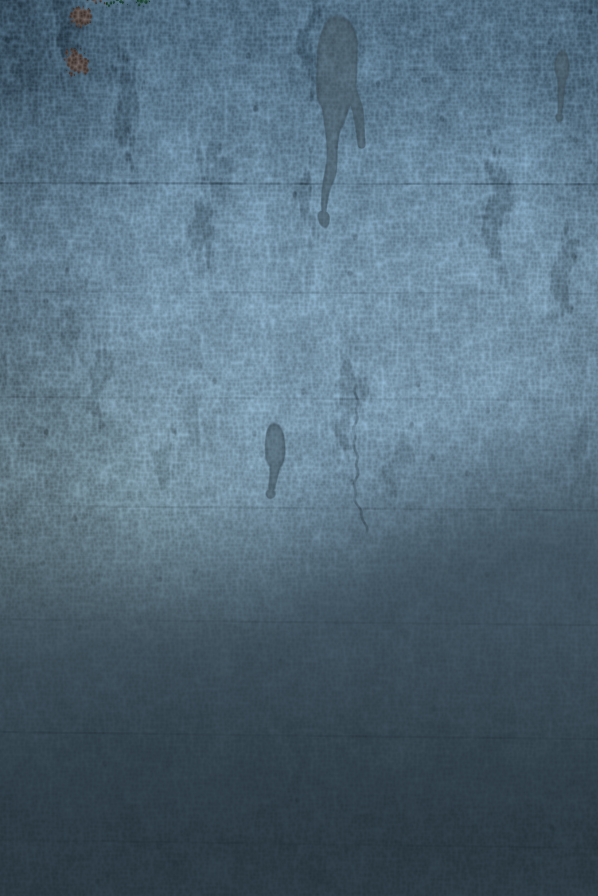
A WebGL 1 fragment shader for this texture:

```glsl
precision highp float;
// A weathered blue-grey metal sheet, lit above and falling into shadow below.
// Cellular noise gives the mottling and brushed grain; distance functions
// give the drips, smudges, scratches and flecks laid over it.

uniform vec2 u_resolution;

vec2 hash2(vec2 p) {
  return fract(sin(vec2(dot(p, vec2(127.1, 311.7)), dot(p, vec2(269.5, 183.3)))) * 43758.5);
}

// x: distance to the nearest cell point, y: random id of that cell
vec2 cells(vec2 p) {
  vec2 base = floor(p), best = vec2(9.0, 0.0);
  for (int j = -1; j <= 1; j++) {
    for (int i = -1; i <= 1; i++) {
      vec2 cell = base + vec2(float(i), float(j));
      vec2 rnd = hash2(cell);
      float d = length(cell + rnd - p);
      if (d < best.x) best = vec2(d, fract(rnd.x * 17.0 + rnd.y * 5.0));
    }
  }
  return best;
}

// Tapered line from a to b with radii ra and rb
float taper(vec2 p, vec2 a, vec2 b, float ra, float rb) {
  vec2 ab = b - a;
  float h = clamp(dot(p - a, ab) / dot(ab, ab), 0.0, 1.0);
  return length(p - a - ab * h) - mix(ra, rb, sqrt(h));
}

// Oval stain with a running tail that ends in a bead
float drip(vec2 p, float size, float tail) {
  vec2 end = vec2(-0.08 * tail, -tail);
  float oval = (length(p / vec2(0.025, 0.055) / size) - 1.0) * 0.025 * size;
  float run = taper(p, vec2(0.0, -0.03 * size), end, 0.018 * size, 0.0025);
  float bead = length((p - end) * vec2(1.0, 0.8)) - 0.003 - 0.004 * size;
  return min(oval, min(run, bead));
}

void main() {
  vec2 p = gl_FragCoord.xy / u_resolution.y;
  float aa = 1.0 / u_resolution.y;

  // Noise layers: broad mottling, brushed fibres, fine grain
  vec2 bend = 0.006 * sin(p.yx * vec2(61.0, 47.0) + 2.0 * sin(p * 83.0));
  float broad = cells((p + bend) * vec2(17.0, 11.0)).x - 0.45;
  float blotch = cells((p + bend) * vec2(48.0, 38.0) + 7.0).x - 0.45;
  float fibre = cells(p * vec2(210.0, 55.0) + 3.0).x - 0.45;
  float weave = cells(p * vec2(24.0, 260.0) + 11.0).x - 0.45;
  float grain = cells(p * vec2(230.0, 190.0) + 19.0).x - 0.45;

  // Light with a slanted soft shadow edge and dim borders
  float edge = 0.365 + 0.11 * smoothstep(0.2, 0.65, p.x) + 0.03 * broad;
  float lit = smoothstep(-0.11, 0.12, p.y - edge);
  float glow = 0.86 - 0.38 * smoothstep(0.68, 1.02, p.y);
  glow -= 0.3 * smoothstep(0.2, 0.0, p.x) + 0.12 * smoothstep(0.56, 0.67, p.x);
  float shade = mix(-0.03, 0.21, smoothstep(0.03, 0.38, p.y));
  float tone = mix(shade, glow, lit);
  float rough = 0.16 * broad + 0.17 * blotch + 0.2 * fibre + 0.14 * weave + 0.28 * grain;
  tone += rough * mix(0.25, 1.0, lit);

  // Faint vertical smudges with ragged edges
  float smudge = 0.0;
  for (int i = 0; i < 18; i++) {
    vec2 rnd = hash2(vec2(float(i), 4.0));
    vec2 alt = hash2(vec2(float(i), 9.0));
    vec2 q = p - vec2(rnd.x * 0.67, 0.47 + 0.53 * rnd.y);
    q.x += 0.006 * sin(q.y * 70.0 + alt.x * 6.0);
    float d = length(q / vec2(0.007 + 0.012 * alt.x, 0.02 + 0.045 * alt.y));
    smudge = max(smudge, (0.4 + 0.6 * alt.y) * smoothstep(1.1, 0.5, d + 0.9 * blotch + 0.5 * fibre));
  }
  tone -= 0.21 * smudge * lit;

  // Sparse dark specks
  vec2 speck = cells(p * vec2(34.0, 26.0) + 31.0);
  tone -= 0.22 * step(0.86, speck.y) * smoothstep(0.13, 0.05, speck.x) * (0.2 + 0.8 * lit);

  // Horizontal seams, broken and of uneven strength
  for (int i = 0; i < 8; i++) {
    float k = float(i);
    float y = 0.922 - 0.1225 * k + 0.004 * sin(k * 5.0) - 0.002 * k * p.x;
    float strength = i == 1 ? 0.32 : 0.06 + 0.09 * hash2(vec2(k, 2.0)).x;
    float broken = 0.75 + 0.25 * sin(p.x * 90.0 + 3.0 * sin(p.x * 37.0 + k));
    tone -= strength * broken * (0.5 + 0.5 * lit) * smoothstep(0.0009 + aa, 0.0004, abs(p.y - y));
  }

  // Thin wandering crack
  float crackX = 0.397 + 0.002 * sin(p.y * 95.0) + 0.0012 * sin(p.y * 310.0)
    + 0.012 * smoothstep(0.46, 0.39, p.y);
  float span = smoothstep(0.39, 0.42, p.y) * smoothstep(0.59, 0.56, p.y);
  tone -= 0.27 * span * smoothstep(0.0015 + aa, 0.0005, abs(p.x - crackX));

  // Drips: greyed inside, darker along the rim
  float wet = 9.0;
  for (int i = 0; i < 3; i++) {
    float k = float(i), size = 1.0 / (1.0 + k);
    vec2 head = vec2(0.376 - 0.069 * k + 0.195 * k * (k - 1.0), 0.925 - 0.423 * mod(k, 2.0));
    vec2 q = p - head + bend * 0.4 * size;
    wet = min(wet, drip(q, size, size * (0.17 - 0.065 * mod(k, 2.0))));
    if (i == 0) wet = min(wet, taper(q, vec2(0.014, -0.02), vec2(0.029, -0.085), 0.009, 0.005));
  }
  float inside = smoothstep(aa, -aa, wet);
  float rim = inside * smoothstep(0.005, 0.0, -wet);
  tone = mix(tone, 0.35 + 0.4 * rough, 0.72 * inside) - 0.12 * rim;

  // Slate to pale blue, bluer toward the top and warmer at lower left
  vec3 color = mix(vec3(0.185, 0.245, 0.285), vec3(0.52, 0.65, 0.74), clamp(tone, -0.1, 1.25));
  color += vec3(-0.02, 0.0, 0.02) * smoothstep(0.6, 1.0, p.y) * (1.0 - inside);
  color += vec3(0.015, 0.008, -0.015) * smoothstep(0.4, 0.1, p.x) * smoothstep(0.25, 0.0, abs(p.y - 0.45));

  // Rust and leaf flecks at the top left
  for (int i = 0; i < 5; i++) {
    float k = float(i);
    vec2 q = p - vec2(0.085 + 0.005 * k * k, 0.93 + 0.07 * min(1.0, 0.75 * k));
    float d = length(q * vec2(0.8, 1.1)) - 0.011 / (1.0 + 0.4 * k) + 0.014 * blotch + 0.01 * grain;
    vec3 fleck = i < 3 ? vec3(0.36, 0.29, 0.26) : vec3(0.16, 0.32, 0.24);
    color = mix(color, fleck + 0.25 * grain, 0.85 * smoothstep(aa, -aa, d));
  }
  gl_FragColor = vec4(color, 1.0);
}
```
